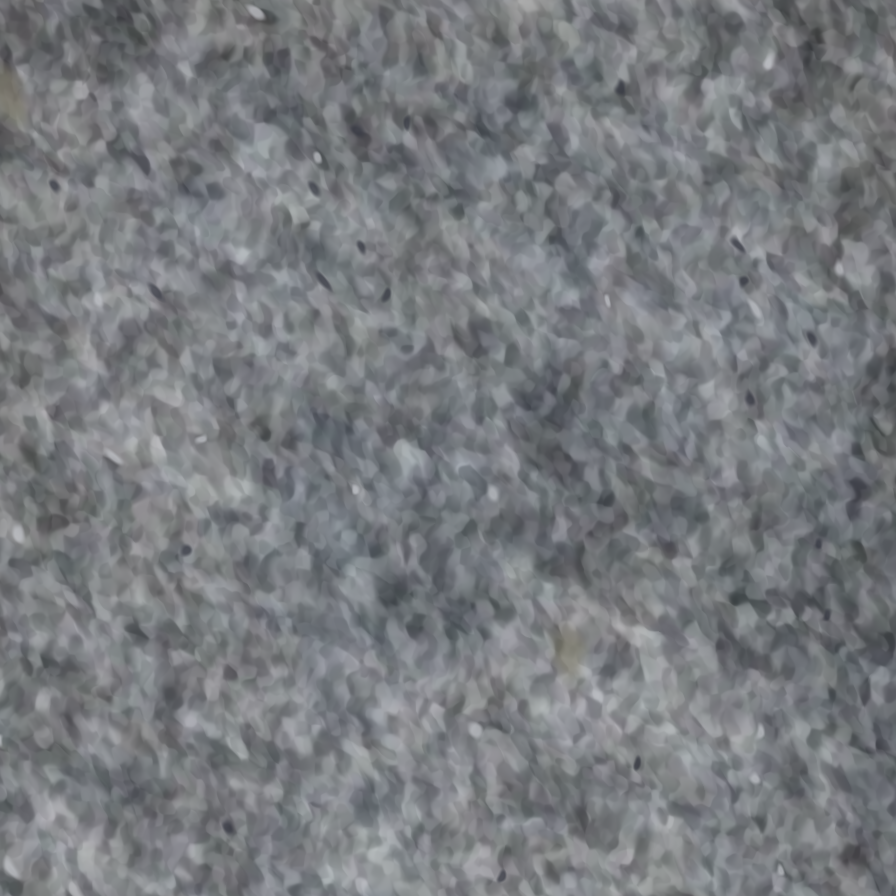
Write a WebGL 2 fragment shader that draws this texture.

```glsl
#version 300 es
precision highp float;
// Soft grey granite: blurred mineral grains, broad mottling, sparse flecks and faint ochre stains.

uniform vec2 u_resolution;
out vec4 fragColor;

const vec3 COOL_SHIFT = vec3(-0.012, 0.0, 0.015);
const vec3 VIOLET_SHIFT = vec3(0.012, -0.008, 0.010);
const vec3 OCHRE = vec3(0.53, 0.51, 0.43);
const vec3 DARK_FLECK = vec3(0.20, 0.21, 0.25);
const vec3 PALE_FLECK = vec3(0.76, 0.77, 0.79);

// Two-component integer hash of a lattice cell, in 0..1.
vec2 hash2(vec2 cell, float seed) {
    uvec2 v = uvec2(ivec2(cell) + ivec2(4096 + int(seed) * 131, 4096 + int(seed) * 57));
    v = v * 1664525u + 1013904223u;
    v.x += v.y * 1664525u;
    v.y += v.x * 1664525u;
    v ^= v >> 16u;
    v.x += v.y * 1664525u;
    v.y += v.x * 1664525u;
    v ^= v >> 16u;
    return vec2(v & 65535u) / 65535.0;
}

// Cellular noise with blended borders; each cell has its own level, centred on zero.
float softCells(vec2 p, float crispness, float seed) {
    vec2 base = floor(p);
    float total = 0.0;
    float weightSum = 0.0;
    for (int y = -1; y <= 1; y++) {
        for (int x = -1; x <= 1; x++) {
            vec2 cell = base + vec2(x, y);
            vec2 toCentre = cell + hash2(cell, seed) - p;
            float weight = exp(-crispness * dot(toCentre, toCentre));
            total += weight * hash2(cell, seed + 40.0).x;
            weightSum += weight;
        }
    }
    return total / weightSum - 0.5;
}

// Sparse soft spots: one possible spot inside each lattice cell.
float spots(vec2 p, float chance, float radius, float seed) {
    vec2 cell = floor(p);
    vec2 traits = hash2(cell, seed + 20.0);
    vec2 centre = mix(vec2(0.3), vec2(0.7), hash2(cell, seed));
    vec2 d = fract(p) - centre;
    d.x += d.y * (traits.y - 0.5);
    float size = radius * mix(0.6, 1.0, traits.y);
    float dist = length(d * vec2(1.25, 0.85));
    return step(traits.x, chance) * (1.0 - smoothstep(size * 0.3, size, dist));
}

// Layered sines that bend grain borders.
vec2 bend(vec2 p, float frequency, float amount) {
    vec2 q = p.yx * frequency;
    return p + amount * (sin(q + vec2(0.7, 2.1)) + 0.6 * sin(q.yx * 1.7 + q * 0.9));
}

// Large-scale light: dim upper left and right edge, brighter lower left.
float broadLight(vec2 uv) {
    float rightEdge = smoothstep(0.72, 1.05, uv.x);
    float upperLeft = smoothstep(0.3, 1.3, uv.y - uv.x + 0.3);
    float wave = sin(uv.x * 7.0 + uv.y * 3.0 + 2.6) * sin(uv.y * 5.0 - 0.6);
    return 0.020 - 0.055 * rightEdge - 0.035 * upperLeft + 0.012 * wave;
}

// Brightness of the grains, from wide patches down to fine grit.
float grainLevel(vec2 p) {
    vec2 tall = p * vec2(1.0, 0.74);
    float level = 0.10 * softCells(p * 5.0, 4.0, 1.0);
    level += 0.11 * softCells(p * 12.0, 5.0, 2.0);
    level += 0.13 * softCells(tall * 34.0, 6.0, 3.0);
    level += 0.20 * softCells(tall * 74.0, 7.0, 4.0);
    level += 0.11 * softCells(tall * 130.0, 6.0, 5.0);
    return level;
}

void main() {
    vec2 uv = gl_FragCoord.xy / u_resolution;
    vec2 p = gl_FragCoord.xy / u_resolution.y;

    // Slight lean and bending keep the grains irregular.
    vec2 leaning = p + vec2(0.12 * p.y, 0.0);
    vec2 bent = bend(bend(leaning, 37.0, 0.004), 190.0, 0.0013);

    // Grey stone with drifting cool and violet tints.
    float level = 0.474 + broadLight(uv) + grainLevel(bent);
    float cool = 1.0 + 1.6 * softCells(p * 4.0, 4.0, 6.0) + 1.2 * softCells(bent * 30.0, 6.0, 7.0);
    cool -= 0.8 * smoothstep(0.4, 1.2, uv.y - uv.x + 0.3);
    float violet = 1.3 * softCells(bent * 45.0, 6.0, 8.0);
    vec3 color = vec3(level) + cool * COOL_SHIFT + violet * VIOLET_SHIFT;

    // Stains lie under the scattered mineral flecks.
    color = mix(color, OCHRE, 0.5 * spots(bent * 5.0, 0.09, 0.22, 9.0));
    color = mix(color, PALE_FLECK, 0.7 * spots(bent * 19.0, 0.06, 0.22, 10.0));
    color = mix(color, DARK_FLECK, 0.7 * spots(bent * 17.0, 0.05, 0.20, 11.0));

    fragColor = vec4(clamp(color, 0.0, 1.0), 1.0);
}
```
